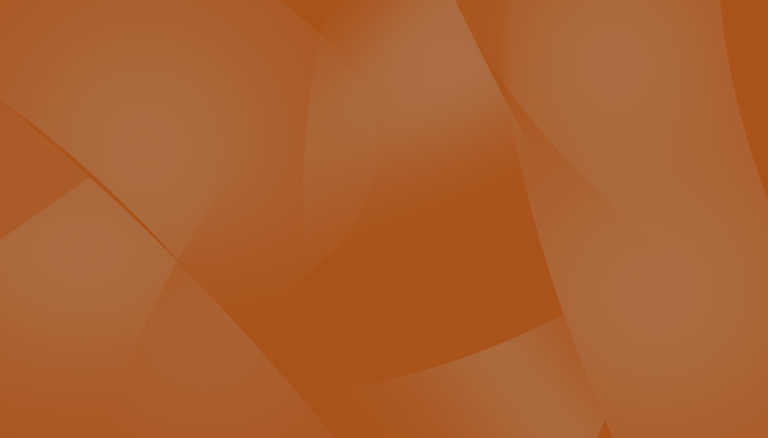
Give the GLSL for this background, as a Shadertoy shader.

```glsl
// Burnt-orange backdrop of overlapping translucent curved panels with soft inner glows.

const vec3 RUST = vec3(0.663, 0.325, 0.106);
const vec3 SAND = vec3(0.675, 0.440, 0.280);

// Parabola through three (input, value) points, evaluated at t.
float through(float t, vec2 a, vec2 b, vec2 c) {
    float slopeAB = (b.y - a.y) / (b.x - a.x);
    float slopeBC = (c.y - b.y) / (c.x - b.x);
    float bend = (slopeBC - slopeAB) / (c.x - a.x);
    return a.y + (t - a.x) * (slopeAB + bend * (t - b.x));
}

// Antialiased coverage of the side where d is positive.
float cover(float d) {
    return clamp(0.5 + d / max(fwidth(d), 1e-5), 0.0, 1.0);
}

// Elliptical soft light.
float glow(vec2 p, vec2 centre, vec2 radius) {
    vec2 q = (p - centre) / radius;
    return exp(-dot(q, q));
}

// Translucent layering of two light amounts.
float screen(float a, float b) {
    return 1.0 - (1.0 - a) * (1.0 - b);
}

// Upper-left fan, dimmed to the right of its crease.
float upperLeftFan(vec2 p, float crease) {
    float lower = through(p.x, vec2(0.0, 0.772), vec2(0.21, 0.603), vec2(0.502, 0.297));
    float right = through(p.y, vec2(1.0, 0.639), vec2(0.84, 0.80), vec2(0.658, 0.863));
    float shade = cover(p.x - crease) * (1.0 - smoothstep(0.45, 0.68, p.y));
    float light = 0.85 * glow(p, vec2(0.33, 0.66), vec2(0.40, 0.42));
    light *= mix(1.0, 0.8 * smoothstep(0.2, 0.55, p.y), shade);
    return light * cover(p.y - lower) * cover(right - p.x);
}

// Lower-left panel and the dim wedge above it.
float lowerLeftPanel(vec2 p, float crease) {
    float slope = through(p.x, vec2(0.046, 0.733), vec2(0.406, 0.402), vec2(0.765, 0.0));
    float roof = 0.452 + 0.702 * p.x;
    float leftLight = 0.85 * glow(p, vec2(0.19, 0.43), vec2(0.45, 0.33));
    float rightLight = 0.5 * glow(p, vec2(0.47, 0.23), vec2(0.36, 0.30));
    float panel = mix(leftLight, rightLight, cover(p.x - crease));
    float wedge = 0.25 + 0.25 * p.x;
    return mix(wedge, panel, cover(roof - p.y)) * cover(slope - p.y);
}

// Central fan, fading toward its lower right and its upper left tip.
float centreFan(vec2 p) {
    float left = through(p.y, vec2(0.92, 0.731), vec2(0.703, 0.699), vec2(0.452, 0.694));
    float right = through(p.y, vec2(1.0, 1.039), vec2(0.863, 1.107), vec2(0.623, 1.233));
    float light = 0.9 * glow(p, vec2(1.03, 0.83), vec2(0.42, 0.5));
    light *= smoothstep(0.0, 0.35, p.y - 0.43 * p.x - 0.04);
    light *= smoothstep(-0.28, 0.05, p.x - p.y);
    return light * cover(p.x - left) * cover(right - p.x);
}

// Upper-right panel with a soft vertical fold near its left side.
float upperRightPanel(vec2 p) {
    float left = through(p.y, vec2(1.0, 1.039), vec2(0.76, 1.187), vec2(0.559, 1.37));
    float fold = mix(0.45, 1.0, smoothstep(1.14, 1.18, p.x));
    return 0.83 * fold * glow(p, vec2(1.40, 0.87), vec2(0.30, 0.32)) * cover(p.x - left);
}

// Bottom panel lit by a slanted ridge, with a small notch at its foot.
float bottomPanel(vec2 p) {
    float top = through(p.x, vec2(0.856, 0.128), vec2(1.05, 0.18), vec2(1.285, 0.283));
    float across = dot(p - vec2(1.2, 0.12), vec2(0.79, 0.61));
    float ridge = across / (across < 0.0 ? 0.20 : 0.16);
    float notch = cover(1.363 + 0.44 * p.y - p.x);
    return 0.75 * exp(-ridge * ridge) * cover(top - p.y) * notch;
}

void mainImage(out vec4 fragColor, in vec2 fragCoord) {
    vec2 p = fragCoord / iResolution.y;

    // Left and central panels
    float crease = through(p.y, vec2(0.635, 0.548), vec2(0.406, 0.406), vec2(0.0, 0.228));
    float light = screen(upperLeftFan(p, crease), centreFan(p));
    light = screen(light, lowerLeftPanel(p, crease));

    // Right panels
    float rightEdge = through(p.y, vec2(0.737, 1.164), vec2(0.288, 1.285), vec2(0.0, 1.40));
    float rightSide = cover(p.x - rightEdge);
    float lowerRight = 0.86 * glow(p, vec2(1.5, 0.33), vec2(0.45, 0.42)) * rightSide;
    light = screen(light, bottomPanel(p) * (1.0 - rightSide));
    light = screen(light, screen(upperRightPanel(p), lowerRight));

    // Plain corner at the far right
    float corner = through(p.y, vec2(1.0, 1.644), vec2(0.76, 1.685), vec2(0.543, 1.753));
    light *= cover(corner - p.x);

    fragColor = vec4(mix(RUST, SAND, light), 1.0);
}
```
